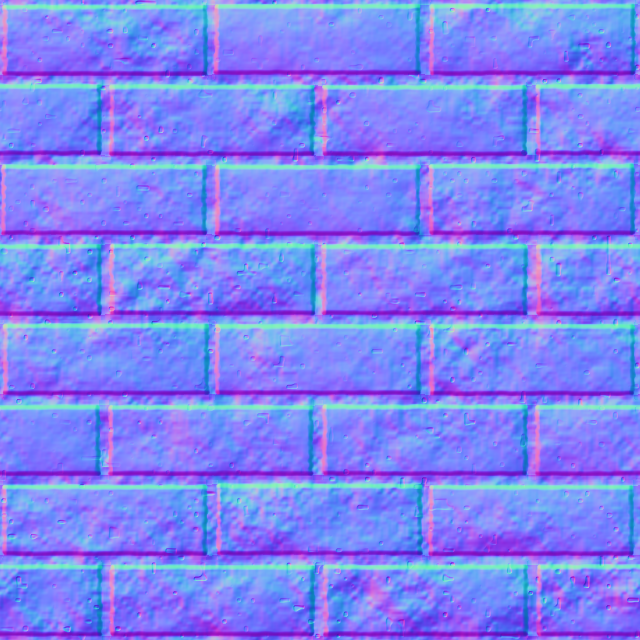
Write a Shadertoy shader that draws this texture map.

```glsl
float hash(vec2 p) {
    vec3 q = fract(p.xyx * 0.1031);
    q += dot(q, q.yzx + 33.33);
    return fract((q.x + q.y) * q.z);
}

// Value noise that wraps after `period` cells
float noise(vec2 p, float period) {
    vec2 i = floor(p), f = fract(p);
    f = f * f * f * (f * (f * 6.0 - 15.0) + 10.0);
    vec2 a = mod(i, period), b = mod(i + 1.0, period);
    return mix(mix(hash(a), hash(vec2(b.x, a.y)), f.x),
               mix(hash(vec2(a.x, b.y)), hash(b), f.x), f.y);
}

// Octaves scaled to contribute similar slopes, plus sparse pits
float grainHeight(vec2 uv) {
    float height = 0.0, freq = 16.0;
    for (int i = 0; i < 4; i++) {
        height += noise(uv * freq + 3.7 * float(i), freq) / freq;
        freq *= 2.0;
    }
    float pit = smoothstep(0.87, 0.98, noise(uv * 90.0 + 0.4, 90.0));
    return height - 0.007 * pit;
}

vec2 grainGradient(vec2 uv) {
    vec2 e = vec2(0.001, 0.0);
    return vec2(grainHeight(uv + e.xy) - grainHeight(uv - e.xy),
                grainHeight(uv + e.yx) - grainHeight(uv - e.yx)) / (2.0 * e.x);
}

void mainImage(out vec4 fragColor, in vec2 fragCoord) {
    vec2 uv = fragCoord / iResolution.xy;
    float aa = 0.7 / iResolution.y;

    // Running bond: three bricks across, eight courses
    vec2 grid = uv * vec2(3.0, 8.0);
    float shifted = 1.0 - mod(floor(grid.y), 2.0);
    grid.x += 0.5 * shifted + 0.008;
    vec2 id = mod(floor(grid), vec2(3.0, 8.0));
    vec2 variation = vec2(hash(id + 7.3), hash(id + 41.9)) - 0.5;

    // Brick-centred position with uneven placement and ragged sides
    vec2 local = (fract(grid) - 0.5) / vec2(3.0, 8.0);
    local -= variation * vec2(0.004, 0.002);
    vec2 halfSize = vec2(0.1595, 0.0547) + variation.yx * 0.001;
    vec2 ragged = vec2(noise(uv * 150.0, 150.0), noise(uv * 60.0 + 9.0, 60.0)) - 0.5;
    vec2 edge = abs(local) - halfSize + ragged * vec2(0.003, 0.0014);
    vec2 side = sign(local);
    vec2 t = clamp(local / halfSize, -1.0, 1.0);

    float corner = length(max(edge + 0.003, 0.0)) - 0.003;
    float outline = max(corner, max(edge.x, edge.y));
    float brick = 1.0 - smoothstep(-0.0008 - aa, 0.001 + aa, outline);

    // Softly domed face with a slight tilt per brick
    vec2 slope = vec2(0.1 * t.x + 0.16 * pow(t.x, 5.0),
                      0.05 + 0.19 * t.y + 0.15 * t.y * t.y * t.y);
    slope += variation * vec2(0.12, 0.1);

    // Steep bevel
    vec2 bevel = smoothstep(-0.0072 - aa, -0.0035 + aa, edge);
    float wear = 0.65 + 0.7 * noise(uv * 130.0 + 5.0, 130.0);
    slope += side * bevel * vec2(1.25 * wear, 1.35);

    // Mortar falls away from the brick
    vec2 joint = side * step(0.0, edge) * exp(-max(edge, 0.0) / 0.0035);
    vec2 mortarSlope = joint * vec2(0.3, 0.5) + vec2(-0.06, 0.02);
    slope = mix(mortarSlope, slope, brick);

    // Surface grain, rougher in patches and in the joints
    float patchy = smoothstep(0.25, 0.8, noise(uv * 12.0, 12.0));
    float roughness = mix(0.1, 0.23, patchy) * (1.0 + 0.7 * variation.x);
    slope -= grainGradient(uv) * mix(0.27, roughness, brick);

    // Encode the normal with its horizontal axis reversed
    vec3 normal = normalize(vec3(-slope.x, slope.y, 1.0));
    fragColor = vec4(0.5 + 0.5 * normal, 1.0);
}
```
